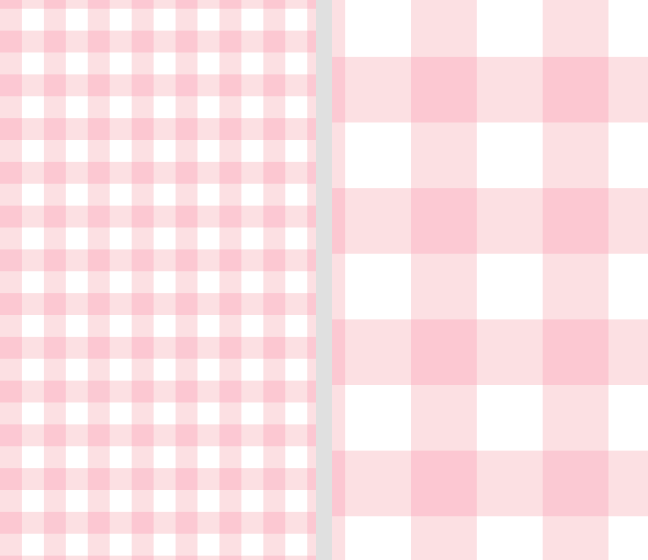
Left, the full canvas; right, a detail of the centre.
Give the GLSL for this pattern, as a WebGL 1 fragment shader.

```glsl
precision highp float;
uniform vec2 u_resolution;

// Coverage of bands half a repeat wide, centred at the given phase
vec2 bandCoverage(vec2 p, vec2 centre, vec2 pixel) {
  vec2 fromCentre = abs(fract(p - centre + 0.5) - 0.5);
  return clamp((0.25 - fromCentre) / pixel + 0.5, 0.0, 1.0);
}

// Slow drift of dye strength from one crossing to the next
float dyeFade(vec2 cell) {
  float wave = sin(cell.x * 2.1 + cell.y * 1.3) + sin(cell.x * 1.7 - cell.y * 2.9);
  return 0.2 + 0.1 * wave;
}

void main() {
  vec2 repeats = vec2(7.2, 12.8);
  vec2 p = gl_FragCoord.xy / u_resolution * repeats;
  vec2 centre = vec2(0.25, 0.85);
  vec2 band = bandCoverage(p, centre, repeats / u_resolution);

  // Single bands are pale, crossings are deeper
  vec3 paleBand = vec3(0.99, 0.88, 0.89);
  vec2 cell = floor(p - centre + 0.5);
  vec3 crossing = mix(vec3(0.99, 0.78, 0.82), vec3(0.98, 0.80, 0.84), dyeFade(cell));

  vec3 color = mix(vec3(1.0), paleBand, max(band.x, band.y));
  color = mix(color, crossing, band.x * band.y);
  gl_FragColor = vec4(color, 1.0);
}
```
